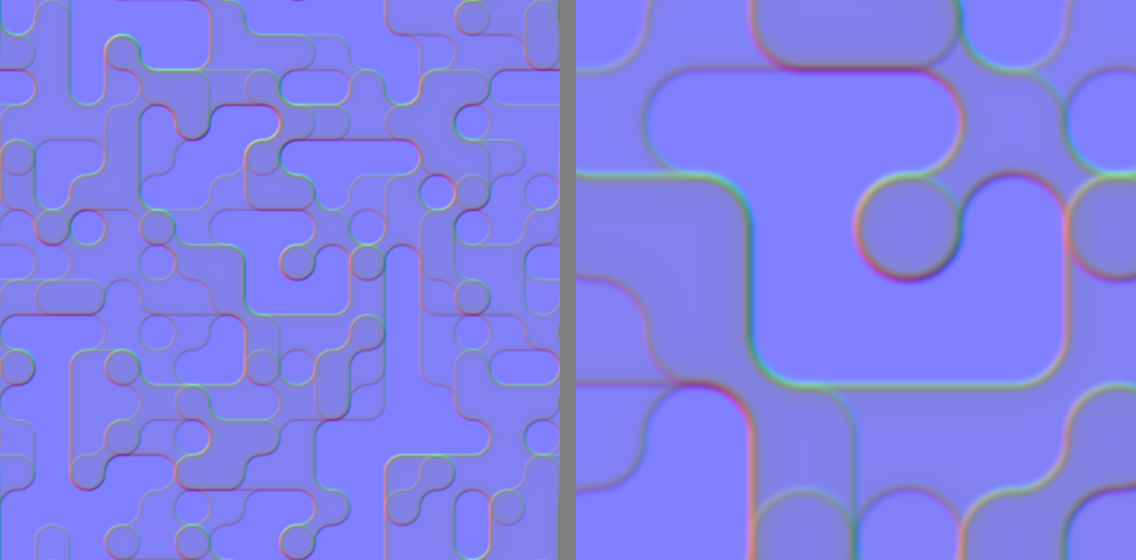
Left, the full canvas; right, a detail of the centre.
Reproduce this texture map procedurally as a three.js fragment shader.

```glsl
// Normal map of stacked, rounded plateaus on a wrapping grid of random heights.
// Each height level is outlined with straight runs and quarter arcs; where
// outlines coincide, their bevels and inner shading add up to a stronger edge.

varying vec2 vUv;

const float CELLS = 16.0;
const int LEVELS = 4;
const vec3 FLAT_COLOR = vec3(0.503, 0.503, 1.0);
const vec3 SHADE_TINT = vec3(0.06, 0.04, -1.0);

float hash(vec2 p) {
  return fract(sin(dot(p, vec2(127.1, 311.7))) * 43758.5453);
}

float cellHeight(vec2 cell) {
  return hash(mod(cell, CELLS) + 3.0);
}

// Direction away from a tile corner (xy) and distance to its arc (z).
vec3 cornerArc(vec2 p, vec2 corner) {
  vec2 d = p - corner;
  float len = length(d);
  return vec3(d / max(len, 0.0001), len - 0.5);
}

// Inward gradient (xy) and signed distance (z, positive inside) of an outline.
// The corners are ordered lower left, lower right, upper left, upper right.
vec3 outline(vec2 p, vec4 raised) {
  float count = dot(raised, vec4(1.0));
  if (count < 0.5) return vec3(0.0, 0.0, -0.5);
  if (count > 3.5) return vec3(0.0, 0.0, 0.5);

  // Straight runs
  if (raised.x == raised.y && raised.z == raised.w) {
    float side = raised.z - raised.x;
    return vec3(0.0, side, side * (p.y - 0.5));
  }
  if (raised.x == raised.z && raised.y == raised.w) {
    float side = raised.y - raised.x;
    return vec3(side, 0.0, side * (p.x - 0.5));
  }

  // Arcs around a lone raised corner, or around the low corners
  float target = count < 1.5 ? 1.0 : 0.0;
  vec3 nearest = vec3(0.0, 0.0, 9.0);
  for (int i = 0; i < 4; i++) {
    float k = float(i);
    vec3 arc = cornerArc(p, vec2(mod(k, 2.0), floor(k / 2.0)));
    if (raised[i] == target && arc.z < nearest.z) nearest = arc;
  }
  nearest.z = min(nearest.z, 0.5);
  return count < 1.5 ? -nearest : nearest;
}

float bell(float x, float width) {
  return exp(-x * x / (width * width));
}

// Inner darkening: thin rim, soft falloff and a constant plateau tone.
float innerShade(float d) {
  float inside = smoothstep(-0.025, 0.025, d);
  float rim = 0.3 * bell(d - 0.028, 0.036);
  return rim + inside * (0.075 * exp(-max(d, 0.0) / 0.15) + 0.02);
}

// Limits a sum of layers smoothly.
float saturateSoft(float x, float limit) {
  return limit * (1.0 - exp(-x / limit));
}

void main() {
  vec2 grid = vUv * CELLS - 0.5;
  vec2 cell = floor(grid);
  vec2 p = fract(grid);
  vec4 heights = vec4(cellHeight(cell),
                      cellHeight(cell + vec2(1.0, 0.0)),
                      cellHeight(cell + vec2(0.0, 1.0)),
                      cellHeight(cell + vec2(1.0, 1.0)));

  // Add up the bevel and the shade of every level
  vec2 tilt = vec2(0.0);
  float shade = 0.0;
  for (int i = 0; i < LEVELS; i++) {
    float threshold = mix(0.4, 0.9, float(i) / float(LEVELS - 1));
    vec3 edge = outline(p, step(vec4(threshold), heights));
    tilt += edge.xy * 0.1 * bell(edge.z + 0.005, 0.04);
    shade += innerShade(edge.z);
  }

  tilt /= 1.0 + 0.6 * length(tilt);
  vec3 color = FLAT_COLOR + SHADE_TINT * saturateSoft(shade, 0.52);
  color.rg += tilt * vec2(1.0, -1.0);
  gl_FragColor = vec4(color, 1.0);
}
```
